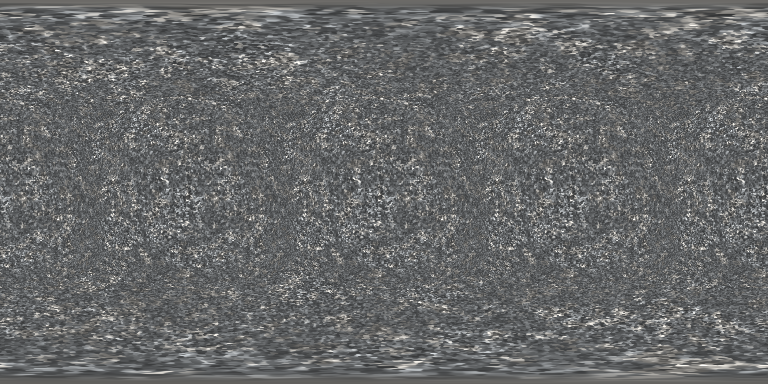
A WebGL 1 fragment shader for this texture:

```glsl
precision highp float;
// Rough grey rock wrapped on a cube, unrolled as a latitude-longitude panorama.

uniform vec2 u_resolution;

#define PI 3.14159265
#define BASE_GREY 0.376
#define CALM_CONTRAST 0.155
#define ROUGH_CONTRAST 0.30
#define ROUGH_LIFT 0.10
#define FINE_CELLS 168.0
#define MID_CELLS 84.0
#define COARSE_CELLS 36.0
#define PATCH_CENTRE vec2(-0.10, 0.05)
#define COOL_TINT vec3(0.975, 1.0, 1.018)
#define WARM_TINT vec3(1.015, 1.0, 0.970)

float hash(vec2 c) {
  vec3 p = fract(c.xyx * 0.1031);
  p += dot(p, p.yzx + 33.33);
  return fract((p.x + p.y) * p.z);
}

// Cellular noise: each cell has its own shade, blended softly at the borders.
// It repeats across the face and has roughly zero mean and unit deviation.
float grains(vec2 face, float cells, float sharpness, float seed) {
  vec2 p = (face * 0.5 + 0.5) * cells;
  vec2 corner = floor(p);
  float total = 0.0;
  float weightSum = 0.0;
  for (int j = -1; j <= 1; j++) {
    for (int i = -1; i <= 1; i++) {
      vec2 cell = corner + vec2(float(i), float(j));
      vec2 id = mod(cell, cells) + seed + cells * 3.0;
      vec2 centre = cell + vec2(hash(id + 17.3), hash(id + 59.7));
      vec2 away = centre - p;
      float weight = exp(-sharpness * dot(away, away)) + 1e-6;
      total += weight * hash(id);
      weightSum += weight;
    }
  }
  return (total / weightSum - 0.5) * 4.5;
}

// Cube face coordinates in xy, and a seed for the kind of face in z.
vec3 cubeFace(vec3 dir) {
  vec3 size = abs(dir);
  if (size.y > max(size.x, size.z)) {
    return vec3(dir.xz / size.y, dir.y > 0.0 ? 41.0 : 83.0);
  }
  if (size.x > size.z) {
    return vec3(-dir.z * sign(dir.x) / size.x, dir.y / size.x, 0.0);
  }
  return vec3(dir.x * sign(dir.z) / size.z, dir.y / size.z, 0.0);
}

void main() {
  // View direction for this point of the panorama
  vec2 uv = gl_FragCoord.xy / u_resolution;
  float lon = (uv.x - 0.5) * 2.0 * PI;
  float lat = (uv.y - 0.5) * PI;
  vec3 dir = vec3(cos(lat) * sin(lon), sin(lat), cos(lat) * cos(lon));
  vec3 face = cubeFace(dir);

  // Grain in three sizes
  float fine = grains(face.xy, FINE_CELLS, 9.0, face.z);
  float mid = grains(face.xy, MID_CELLS, 7.0, face.z);
  float coarse = grains(face.xy, COARSE_CELLS, 5.0, face.z);
  float grain = 0.85 * fine + 0.5 * mid + 0.2 * coarse;

  // Ragged rough patches, gathered near the middle of each face
  float patches = 0.4 * grains(face.xy, 6.0, 4.0, face.z)
                + 0.5 * grains(face.xy, 13.0, 4.0, face.z)
                + 0.5 * coarse + 0.35 * mid;
  patches += 1.2 * (0.6 - length(face.xy - PATCH_CENTRE));
  float rough = smoothstep(-0.8, 1.6, patches);

  // Contrast fades out where the poles pinch to a point
  float polar = smoothstep(0.0, 0.10, length(dir.xz));
  float contrast = mix(CALM_CONTRAST, ROUGH_CONTRAST, rough) * polar;
  float grey = BASE_GREY * exp(contrast * grain + ROUGH_LIFT * rough);

  // Cool stone with warmer flecks
  float warmth = smoothstep(0.2, 2.0, coarse + 0.5 * fine);
  vec3 tint = mix(WARM_TINT, mix(COOL_TINT, WARM_TINT, warmth), polar);
  gl_FragColor = vec4(clamp(grey * tint, 0.0, 1.0), 1.0);
}
```
